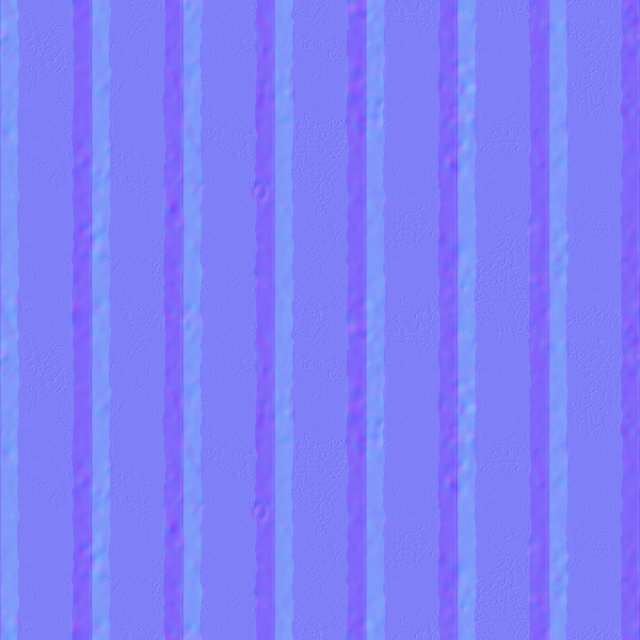
Give the GLSL for this texture map, as a Shadertoy shader.

```glsl
// Tangent-space normal map of a flat sheet with seven worn, dented vertical ribs.
const float RIBS = 7.0;         // ribs across the tile
const float ROWS = 2.0;         // wear pattern repeats up the tile
const float HALF_WIDTH = 0.2;   // rib half width, in rib spacings
const float RIB_SLOPE = 0.096;  // tilt of the two rib faces

float hash(vec2 p) {
    return fract(sin(dot(p, vec2(127.1, 311.7))) * 43758.5453);
}

// Value noise that wraps after freq cells; t spans 0..1 over one period.
float noise(vec2 t, vec2 freq, float seed) {
    vec2 p = t * freq;
    vec2 cell = floor(p);
    vec2 f = p - cell;
    f = f * f * f * (f * (f * 6.0 - 15.0) + 10.0);
    vec2 a = mod(cell, freq);
    vec2 b = mod(cell + 1.0, freq);
    return mix(mix(hash(a + seed), hash(vec2(b.x, a.y) + seed), f.x),
               mix(hash(vec2(a.x, b.y) + seed), hash(b + seed), f.x), f.y);
}

// Slope of round bumps and dents scattered one to a cell, wrapping.
vec2 dentSlope(vec2 t, vec2 freq, float radius, float seed) {
    vec2 cell = floor(t * freq);
    vec2 slope = vec2(0.0);
    for (int j = -1; j <= 1; j++)
    for (int i = -1; i <= 1; i++) {
        vec2 c = cell + vec2(i, j);
        vec2 id = mod(c, freq) + seed;
        vec2 centre = c + vec2(hash(id + 3.1), hash(id + 17.7));
        float r = radius * mix(0.65, 1.15, hash(id + 29.3));
        float strength = hash(id + 43.9) * 2.0 - 1.0;
        vec2 p = (t - centre / freq) / vec2(1.0, ROWS * 1.2) / r;
        slope -= strength * abs(strength) * p * exp(-dot(p, p));
    }
    return slope;
}

// Fine surface grain with sparse raised specks.
float grainHeight(vec2 t) {
    float n = noise(t, vec2(360.0, 180.0), 5.1);
    return 0.4 * n + smoothstep(0.45, 0.95, n);
}

vec2 grainSlope(vec2 t, float e) {
    vec2 dx = vec2(e, 0.0), dy = vec2(0.0, e * ROWS);
    return vec2(grainHeight(t + dx) - grainHeight(t - dx), grainHeight(t + dy) - grainHeight(t - dy));
}

// Areas where the coating is rougher, broken up by finer speckle.
float roughPatch(vec2 t) {
    float n = 0.5 * noise(t, vec2(14.0, 7.0), 41.2) + 0.25 * noise(t, vec2(42.0, 21.0), 8.6)
            + 0.25 * noise(t, vec2(110.0, 55.0), 13.4);
    return smoothstep(0.42, 0.72, n);
}

// Slope of one small ring-shaped crater, once per period.
vec2 craterSlope(vec2 t, float radius) {
    vec2 centre = vec2((3.0 - 0.155) / RIBS, 0.401);
    vec2 p = (fract(t - centre + 0.5) - 0.5) * vec2(1.0, 0.75 / ROWS);
    float d = length(p);
    float k = (d - radius) / (0.5 * radius);
    return -k * exp(-k * k) * p / max(d, 0.0001);
}

// Thin line of the given half width, softened by blur.
float line(float x, float halfWidth, float blur) {
    return 1.0 - smoothstep(halfWidth - blur, halfWidth + blur, abs(x));
}

void mainImage(out vec4 fragColor, in vec2 fragCoord) {
    vec2 uv = fragCoord / iResolution.xy;
    vec2 t = uv * vec2(1.0, ROWS);
    float blur = 0.7 * RIBS / iResolution.x;

    // Position within the rib spacing, zero on the ridge
    float x = fract(uv.x * RIBS + 0.5) - 0.5;
    float rib = mod(floor(uv.x * RIBS + 0.5), RIBS);
    float side = x < 0.0 ? -1.0 : 1.0;

    // Ragged outer edges, different for each side of each rib
    float seed = rib * 7.3 + side * 2.1 + 30.0;
    vec2 along = vec2(0.0, t.y);
    float ragged = 0.7 * noise(along, vec2(1.0, 26.0), seed)
                 + 0.3 * noise(along, vec2(1.0, 60.0), seed + 5.0) - 0.5;
    float edge = HALF_WIDTH + 0.045 * ragged;
    float onRib = 1.0 - smoothstep(edge - blur, edge + blur, abs(x));
    float nearRib = 1.0 - smoothstep(edge - 0.01, edge + 0.05, abs(x));

    // Slopes: rib faces, dents, crater and grain
    float face = 1.0 - 2.0 * smoothstep(-blur, blur, x);
    vec2 slope = vec2(face * RIB_SLOPE * onRib, 0.0);
    float worn = 0.4 + 0.6 * smoothstep(0.25, 0.75, noise(t, vec2(14.0, 8.0), 3.7));
    vec2 dents = 0.19 * dentSlope(t, vec2(58.0, 22.0), 0.0085, 11.0)
               + 0.09 * dentSlope(t, vec2(84.0, 36.0), 0.0060, 71.0);
    slope += worn * nearRib * dents;
    slope += 0.18 * craterSlope(t, 0.0085);
    float roughness = mix(0.014 + 0.055 * roughPatch(t), 0.008, onRib);
    slope += roughness * grainSlope(t, 0.0009);

    // Fine crease beside the ridge
    float wander = 0.008 * (noise(along, vec2(1.0, 16.0), rib + 60.0) - 0.5);
    slope.x -= 0.06 * line(x + 0.020 + wander, 0.007, blur);
    slope.x += 0.10 * line(x - 0.006 + wander, 0.007, blur);

    // Encode the slopes: red runs up the sheet, green across it
    float tilt = min(length(slope) / RIB_SLOPE, 1.0);
    fragColor = vec4(0.5 + slope.y, 0.5 - slope.x, 0.97 + 0.012 * tilt, 1.0);
}
```
